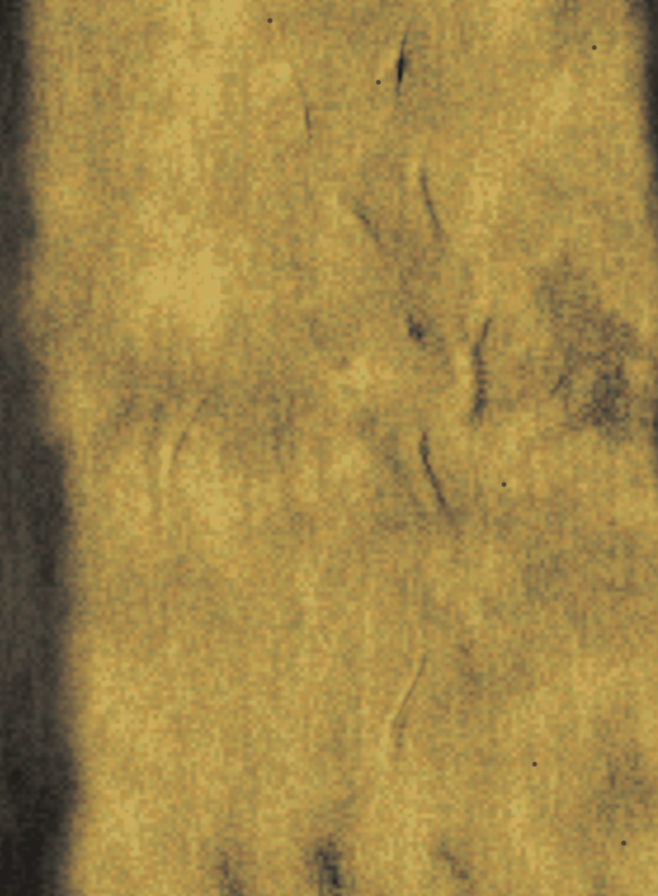
This texture is drawn by a Shadertoy shader. Its source:

```glsl
// Worn golden parchment: a dark soft spine on the left, a shadowed right edge,
// grey stains, near-vertical creases, specks and fine grain. Layers add up to
// one tone value, which a six-step colour ramp turns into paint.
#define BASE_TONE 4.3
#define MOTTLE 4.2
#define GRAIN_SCALE 190.0
#define GRAIN_AMOUNT 1.7
#define STREAK_AMOUNT 1.0
#define STAIN_AMOUNT 2.6
#define CREASE_COUNT 16
#define CREASE_DEPTH 1.7
#define SPECK_GRID 8.0
#define SPECK_RADIUS 0.0028
#define HUE_JITTER 0.045

float hash(vec2 p) {
    vec3 q = fract(p.xyx * 0.1031);
    q += dot(q, q.yzx + 33.33);
    return fract((q.x + q.y) * q.z);
}

vec2 hash2(vec2 p) { return vec2(hash(p), hash(p + 57.3)); }

float noise(vec2 p) {
    vec2 i = floor(p), f = fract(p);
    f = f * f * (3.0 - 2.0 * f);
    return mix(mix(hash(i), hash(i + vec2(1, 0)), f.x),
               mix(hash(i + vec2(0, 1)), hash(i + vec2(1, 1)), f.x), f.y);
}

float fbm(vec2 p) {
    float sum = 0.0, amp = 0.5;
    for (int i = 0; i < 5; i++) {
        sum += amp * noise(p);
        p = mat2(1.6, 1.2, -1.2, 1.6) * p + 11.7;
        amp *= 0.5;
    }
    return sum / 0.97;
}

// Soft ellipse; the angle tilts its long axis to the left of vertical
float smudge(vec2 p, vec2 centre, float angle, vec2 size) {
    float c = cos(angle), s = sin(angle);
    vec2 q = mat2(c, -s, s, c) * (p - centre) / size;
    return exp(-dot(q, q));
}

// Sparse round dots, one candidate per cell
float specks(vec2 p) {
    vec2 cell = floor(p * SPECK_GRID);
    vec2 centre = (cell + 0.15 + 0.7 * hash2(cell + 4.0)) / SPECK_GRID;
    float present = step(0.78, hash(cell + 91.0));
    return present * (1.0 - smoothstep(0.5, 1.5, length(p - centre) / SPECK_RADIUS));
}

// Dark folds, each with a pale ridge beside it
float creases(vec2 p) {
    float sum = 0.0;
    for (int i = 0; i < CREASE_COUNT; i++) {
        vec2 id = vec2(float(i), 7.0);
        vec2 centre = vec2(0.13, 0.12) + vec2(0.56, 0.82) * hash2(id);
        vec2 size = mix(vec2(0.003, 0.012), vec2(0.009, 0.06), hash2(id + 20.0));
        float angle = 0.9 * (hash(id + 40.0) - 0.5);
        sum += smudge(p, centre, angle, size);
        sum -= 0.4 * smudge(p, centre - vec2(2.5 * size.x, 0.0), angle, size * 1.5);
    }
    return sum;
}

vec3 ramp(float tone) {
    vec3 steps[7] = vec3[7](
        vec3(0.13, 0.12, 0.105), vec3(0.28, 0.26, 0.22), vec3(0.44, 0.37, 0.26),
        vec3(0.56, 0.47, 0.28), vec3(0.65, 0.54, 0.29), vec3(0.72, 0.60, 0.30),
        vec3(0.79, 0.68, 0.36));
    float t = clamp(tone, 0.0, 5.99);
    int i = int(t);
    return mix(steps[i], steps[i + 1], fract(t));
}

void mainImage(out vec4 fragColor, in vec2 fragCoord) {
    vec2 uv = fragCoord / iResolution.xy;
    vec2 p = fragCoord / iResolution.y;
    float u = uv.x, v = uv.y;
    vec2 warped = p + 0.012 * vec2(sin(v * 17.0) + 0.5 * sin(v * 41.0), sin(u * 19.0));

    // Parchment: broad bands, mottling and upright fibres
    float cloud = fbm(warped * vec2(13.0, 9.0));
    float streak = noise(p * vec2(120.0, 22.0)) - 0.5;
    float tone = BASE_TONE + MOTTLE * (cloud - 0.5) + STREAK_AMOUNT * streak;
    tone += 1.0 * (noise(warped * vec2(9.0, 2.5) + 3.0) - 0.5);
    tone += 0.7 * smudge(p, vec2(0.18, 0.83), 0.0, vec2(0.025, 0.15));
    tone += 0.6 * smudge(p, vec2(0.53, 0.78), 0.0, vec2(0.025, 0.16));

    // Stains: right side, central diagonal and patches along the bottom
    float patchy = smoothstep(0.3, 0.68, fbm(warped * 19.0 + 31.0));
    float stain = 0.95 * smudge(warped, vec2(0.66, 0.58), 0.1, vec2(0.12, 0.18));
    stain += 0.9 * smudge(warped, vec2(0.385, 0.56), 0.5, vec2(0.028, 0.13));
    stain += 0.5 * smudge(warped, vec2(0.51, 0.34), 0.1, vec2(0.06, 0.12));
    for (int i = 0; i < 3; i++) {
        vec2 foot = vec2(0.265 + 0.122 * float(i), 0.01);
        stain += 1.1 * smudge(warped, foot, 0.1, vec2(0.026, 0.06));
    }
    tone -= STAIN_AMOUNT * stain * patchy;
    tone -= CREASE_DEPTH * creases(warped) * (0.5 + patchy);

    // Spine on the left, wider and blacker towards the bottom
    float spineEdge = mix(0.138, 0.07, smoothstep(0.2, 0.8, v));
    float wobble = 0.03 * (cloud - 0.5) + 0.004 * sin(v * 23.0);
    float sheet = smoothstep(spineEdge - 0.055, spineEdge + 0.025, u + wobble);
    float spineTone = 0.85 + 0.5 * streak + 0.8 * (cloud - 0.5);
    spineTone -= 0.9 * smoothstep(0.35, 0.0, v) * smoothstep(0.11, 0.04, u);
    spineTone -= 0.6 * smoothstep(0.88, 1.0, v) * smoothstep(0.07, 0.02, u);
    tone = mix(spineTone, tone, sheet);

    // Shadowed right edge, strongest at the top
    float shadowWidth = -0.03 + 0.025 * smoothstep(0.38, 0.5, v)
                      + 0.035 * smoothstep(0.72, 0.85, v);
    float shadow = 1.0 - smoothstep(shadowWidth - 0.03, shadowWidth + 0.03, 1.0 - u + wobble);
    tone = mix(tone, 0.5 + 0.6 * streak, shadow);

    // Grain, specks and slight warm-cool variation
    float lit = mix(0.3, 1.0, sheet * (1.0 - shadow));
    tone += GRAIN_AMOUNT * lit * (noise(p * GRAIN_SCALE) - 0.5);
    tone = mix(tone, 0.8, 0.9 * sheet * specks(p));
    float warmth = HUE_JITTER * lit * (noise(p * GRAIN_SCALE * 0.8 + 70.0) - 0.5);
    vec3 color = ramp(tone) + warmth * vec3(1.0, -0.7, -0.6);
    fragColor = vec4(color, 1.0);
}
```
